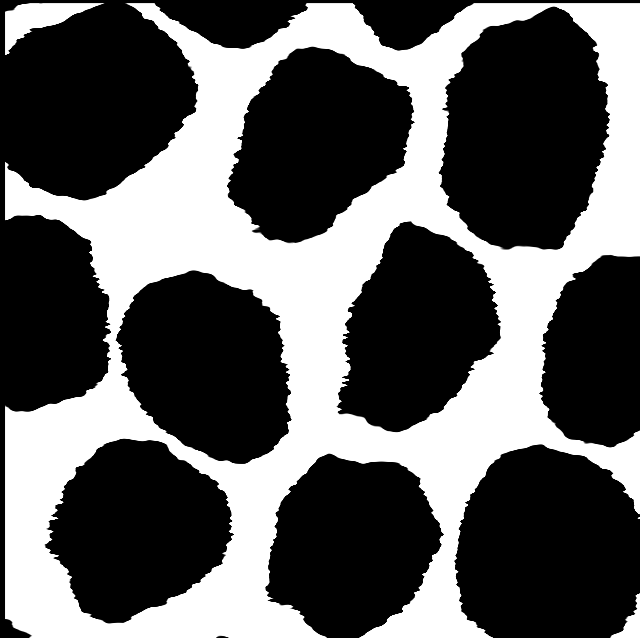
A Shadertoy shader for this pattern:

```glsl
// Cowhide: large black rounded blotches on white, with a thin black frame
// on the left and top. Tilted ellipses on a staggered, jittered grid are
// parted by uneven channels; noise then bends and frays their outlines.

const vec3 HIDE_WHITE = vec3(1.0);
const vec3 SPOT_BLACK = vec3(0.0);

const vec2 CELL = vec2(0.34, 0.32);         // spacing of the spots
const float JITTER = 0.30;                  // wander of a spot, in cells
const vec2 RADIUS_MIN = vec2(0.130, 0.140);
const vec2 RADIUS_MAX = vec2(0.165, 0.185);
const float MAX_TILT = 0.5;                 // radians

const float CHANNEL = 0.052;                // mean white gap between spots
const float CHANNEL_VARIATION = 0.12;       // lets some neighbours merge
const float CORNER = 0.02;                  // rounding where cuts meet

const float BEND = 0.055;                   // broad bulges
const float CRUMPLE = 0.020;                // medium dents
const float FRAY = 0.007;                   // fine roughness
const float HAIR = 0.010;                   // short sideways hairs

const float FRAME_LEFT = 0.008;
const float FRAME_TOP = 0.005;
const float SEED = 7.0;

float hash(vec2 p) {
    return fract(sin(dot(p + SEED, vec2(127.1, 311.7))) * 43758.5453);
}

vec2 hash2(vec2 p) {
    return vec2(hash(p), hash(p + 31.7));
}

// Smooth value noise in 0..1
float noise(vec2 p) {
    vec2 i = floor(p);
    vec2 f = fract(p);
    f = f * f * (3.0 - 2.0 * f);
    float low = mix(hash(i), hash(i + vec2(1, 0)), f.x);
    float high = mix(hash(i + vec2(0, 1)), hash(i + vec2(1, 1)), f.x);
    return mix(low, high, f.y);
}

// Centred noise vector for bending space
vec2 warp(vec2 p) {
    return vec2(noise(p), noise(p + 53.3)) - 0.5;
}

float smoothMax(float a, float b, float k) {
    float h = max(k - abs(a - b), 0.0) / k;
    return max(a, b) + 0.25 * h * h * k;
}

// Approximate signed distance to an ellipse
float ellipse(vec2 p, vec2 radius) {
    return (length(p / radius) - 1.0) * min(radius.x, radius.y);
}

// Signed distance to the blotches, negative inside
float spots(vec2 p) {
    float nearest = 1e3;
    float second = 1e3;
    float row = floor(p.y / CELL.y);

    for (int j = -1; j <= 1; j++) {
        float y = row + float(j);
        float stagger = 0.5 * mod(y, 2.0);
        float column = floor(p.x / CELL.x - stagger);
        for (int i = -1; i <= 1; i++) {
            vec2 id = vec2(column + float(i), y);
            vec2 wander = (hash2(id) - 0.5) * JITTER;
            vec2 centre = (id + vec2(stagger + 0.5, 0.5) + wander) * CELL;
            vec2 radius = mix(RADIUS_MIN, RADIUS_MAX, hash2(id + 11.3));
            float tilt = (hash(id + 71.9) - 0.5) * 2.0 * MAX_TILT;
            float c = cos(tilt), s = sin(tilt);
            float d = ellipse(mat2(c, -s, s, c) * (p - centre), radius);
            second = min(second, max(nearest, d));
            nearest = min(nearest, d);
        }
    }

    // Cut a channel of varying width midway between neighbours
    float gap = CHANNEL + CHANNEL_VARIATION * (noise(p * 4.0 + 19.0) - 0.5);
    float cut = 0.5 * (gap - (second - nearest));
    return smoothMax(nearest, cut, CORNER);
}

void mainImage(out vec4 fragColor, in vec2 fragCoord) {
    float pixel = 1.0 / iResolution.y;
    vec2 uv = fragCoord * pixel;

    // Bend and fray the outlines
    vec2 p = uv;
    p += BEND * warp(uv * 6.0);
    p += CRUMPLE * warp(uv * 19.0 + 5.0);
    p += FRAY * warp(uv * 75.0 + 9.0);
    p.x += HAIR * (noise(uv * vec2(35.0, 240.0)) - 0.5);

    // Join the spots and the frame
    float d = spots(p);
    d = min(d, uv.x - FRAME_LEFT);
    d = min(d, 1.0 - uv.y - FRAME_TOP);

    float hide = smoothstep(-0.5 * pixel, 0.5 * pixel, d);
    fragColor = vec4(mix(SPOT_BLACK, HIDE_WHITE, hide), 1.0);
}
```
